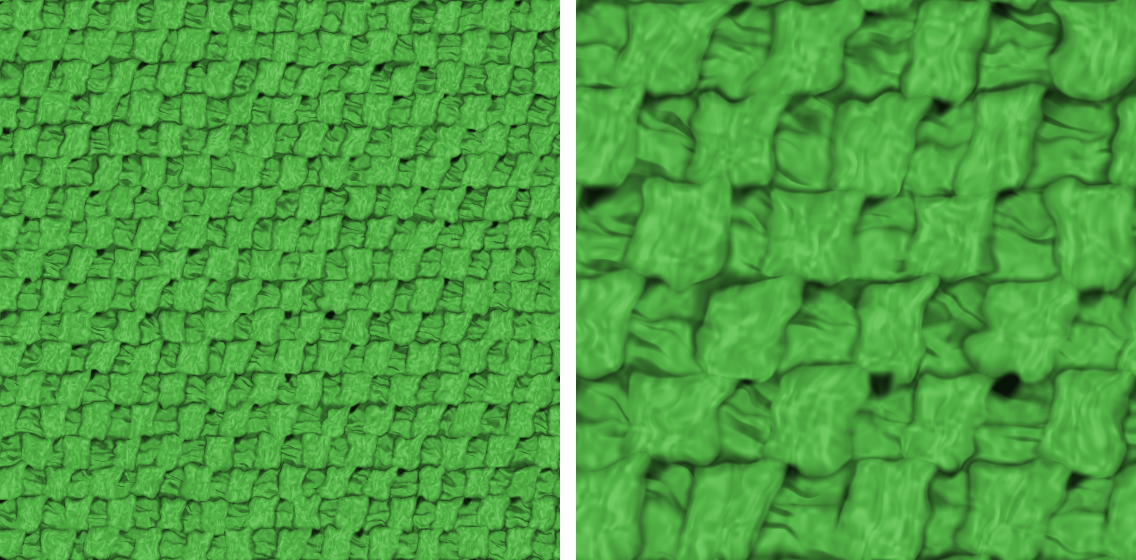
Left, the full canvas; right, a detail of the centre.
Write a WebGL 1 fragment shader that draws this texture.

```glsl
precision highp float;
// Green woven cloth: 18 staggered rows of 12 plump stitches joined by thin cross strands.

uniform vec2 u_resolution;

float hash(vec2 p) {
  vec3 q = fract(p.xyx * 0.1031);
  q += dot(q, q.yzx + 33.33);
  return fract((q.x + q.y) * q.z);
}

float noise(vec2 p) {
  vec2 i = floor(p), f = fract(p);
  f = f * f * (3.0 - 2.0 * f);
  return mix(mix(hash(i), hash(i + vec2(1.0, 0.0)), f.x),
             mix(hash(i + vec2(0.0, 1.0)), hash(i + 1.0), f.x), f.y);
}

float roundBox(vec2 p, vec2 halfSize, float radius) {
  vec2 d = abs(p) - halfSize + radius;
  return length(max(d, 0.0)) + min(max(d.x, d.y), 0.0) - radius;
}

// Tone of one cross strand, with fine grooves running along it
float strandTone(vec2 p, vec2 halfSize, float light, vec2 seed) {
  float body = 1.0 - smoothstep(-0.1, 0.03, roundBox(p, halfSize, 0.12));
  float groove = noise(vec2(p.x * 2.2, p.y * 11.0 + p.x * 3.0) + seed * 7.3);
  return mix(0.4, light, body) - 0.26 * smoothstep(0.6, 0.95, groove) * body;
}

void main() {
  // One unit is one row high; a stitch and its strands span 1.5 units
  vec2 p = gl_FragCoord.xy / u_resolution * 18.0 + 20.0;
  p += 0.2 * (vec2(noise(p * 1.3), noise(p * 1.3 + 40.0)) - 0.5);
  p += 0.13 * (vec2(noise(p * 4.5 + 9.0), noise(p * 4.5 + 70.0)) - 0.5);

  float stitchDist = 9.0, strands = 0.42, hole = 0.0;
  vec2 stitchPos = vec2(0.0), stitchId = vec2(0.0);

  for (int j = -1; j <= 1; j++) {
    float row = floor(p.y) + float(j);
    float shift = 0.75 * mod(row, 2.0) + 0.2 * (hash(vec2(row, 3.0)) - 0.5);
    for (int i = -1; i <= 1; i++) {
      vec2 id = vec2(floor((p.x - shift) / 1.5) + float(i), row);
      float a = hash(id), b = hash(id + 31.7), c = hash(id + 67.1);
      vec2 q = p - vec2(shift + 1.5 * (id.x + 0.5) + 0.22 * (a - 0.5),
                        row + 0.5 + 0.08 * (b - 0.5));

      // Plump stitch with flared ends, leaning right towards its top
      float lean = 0.1 + 0.25 * c;
      vec2 s = vec2(q.x - lean * q.y, q.y + 0.06 * cos(q.x * 5.0));
      s.x /= 0.88 + 0.8 * min(q.y * q.y, 0.35);
      float d = roundBox(s, vec2(0.43 + 0.1 * b, 0.53), 0.24);
      if (d < stitchDist) {
        stitchDist = d;
        stitchPos = s;
        stitchId = id;
      }

      // A broad level strand below and a slanted one above, right of the stitch
      vec2 low = q - vec2(0.75, -0.23);
      vec2 high = q - vec2(0.74, 0.22);
      low.y += (b - 0.5) * 0.3 * low.x;
      high.y += (a - 0.2) * 0.7 * high.x;
      strands = max(strands, strandTone(low, vec2(0.46, 0.27), 0.7, id));
      strands = max(strands, strandTone(high, vec2(0.46, 0.23), 0.66, id + 5.0));

      // Open wedge at the upper right corner, trailing down the stitch side
      vec2 g = q - vec2(0.5 + 0.08 * b + 0.5 * lean, 0.43);
      g.x -= 0.45 * g.y;
      float gap = length(g * vec2(1.0, g.y < 0.0 ? 0.75 : 1.2));
      hole = max(hole, (0.25 + 0.75 * c) * (1.0 - smoothstep(0.05, 0.19, gap)));
    }
  }

  // Creases come and go along the stitch outline
  float crease = smoothstep(0.2, 0.75, noise(p * 2.6 + 17.0));
  float beside = 1.0 - smoothstep(-0.01, 0.1, stitchDist);
  float tone = strands * (1.0 - (0.08 + 0.32 * crease) * beside);

  // Rounded stitches with upright fibres
  vec2 fibrePos = vec2(stitchPos.x * 12.0, stitchPos.y * 3.5) + stitchId * 7.1;
  float fibre = 0.55 * noise(fibrePos) + 0.45 * noise(fibrePos * 1.9 + 13.0);
  float rim = mix(0.62, 0.48, crease);
  float stitch = mix(rim, 0.71, 1.0 - smoothstep(-0.14, 0.02, stitchDist));
  stitch += 0.17 * (fibre - 0.5);
  tone = mix(tone, stitch, 1.0 - smoothstep(-0.025, 0.025, stitchDist));
  tone *= 1.0 - 0.85 * hole * smoothstep(-0.09, 0.01, stitchDist);

  // Fuzzy grain
  tone += 0.13 * (noise(p * 13.0) - 0.5);
  tone = clamp(tone, 0.08, 0.79);
  vec3 color = tone * vec3(0.457, 1.0, 0.385);
  color += max(tone - 0.7, 0.0) * vec3(0.8, 0.0, 0.85);
  gl_FragColor = vec4(color, 1.0);
}
```
